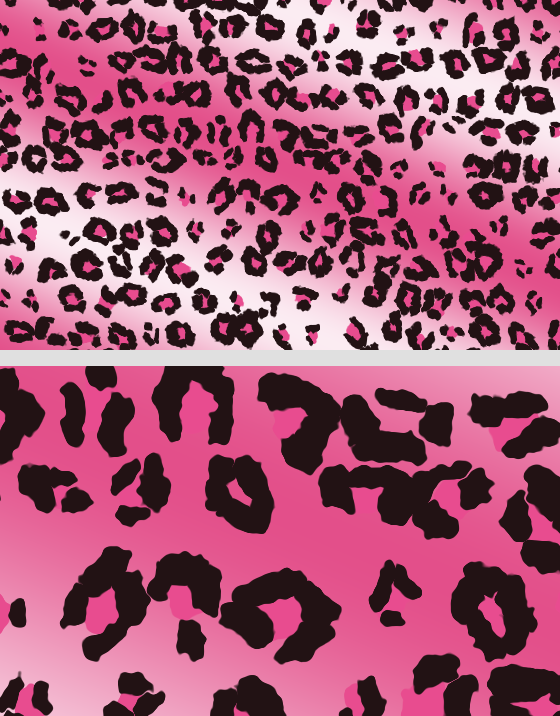
Top: the whole. Bottom: its middle third, enlarged.
A WebGL 2 fragment shader for this pattern:

```glsl
#version 300 es
precision highp float;
// Leopard rosettes with pink hearts over diagonal bands of white and pink.

uniform vec2 u_resolution;
out vec4 outColor;

const float TAU = 6.28319;
const float CELLS_PER_HEIGHT = 10.4;

const vec3 INK = vec3(0.135, 0.07, 0.08);
const vec3 HEART_PINK = vec3(0.91, 0.30, 0.56);
const vec3 BAND_DEEP = vec3(0.89, 0.31, 0.54);
const vec3 BAND_PALE = vec3(0.985, 0.925, 0.95);

float hash(vec2 cell, float salt) {
    vec3 p = fract(vec3(cell, salt) * vec3(0.1031, 0.1030, 0.0973));
    p += dot(p, p.yzx + 33.33);
    return fract((p.x + p.y) * p.z);
}

float valueNoise(vec2 p, float salt) {
    vec2 i = floor(p);
    vec2 f = fract(p);
    f = f * f * (3.0 - 2.0 * f);
    float low = mix(hash(i, salt), hash(i + vec2(1, 0), salt), f.x);
    float high = mix(hash(i + vec2(0, 1), salt), hash(i + vec2(1, 1), salt), f.x);
    return mix(low, high, f.y);
}

// Displacement centred on zero, used to roughen outlines.
vec2 wobble(vec2 p, float salt) {
    return vec2(valueNoise(p, salt), valueNoise(p, salt + 1.0)) - 0.5;
}

mat2 rotation(float angle) {
    float c = cos(angle);
    float s = sin(angle);
    return mat2(c, -s, s, c);
}

// Distance to a capsule lying along the y axis.
float capsule(vec2 p, float halfLength, float radius) {
    p.y -= clamp(p.y, -halfLength, halfLength);
    return length(p) - radius;
}

// x: distance to the dark lobes, y: distance to the pink heart.
vec2 rosette(vec2 p, vec2 cell) {
    float size = hash(cell, 3.0) < 0.2 ? 0.72 : mix(0.9, 1.1, hash(cell, 4.0));
    float tilt = -0.9 + 2.4 * (hash(cell, 5.0) - 0.5);
    vec2 local = rotation(tilt) * p / size * vec2(0.86, 1.14);

    float lobeCount = size < 0.8 ? 3.0 : 4.0 + floor(2.0 * hash(cell, 6.0));
    float turn = TAU * hash(cell, 7.0);
    float lobes = 1.0;
    for (float k = 0.0; k < lobeCount; k++) {
        float salt = 20.0 + 7.0 * k;
        if (hash(cell, salt) < 0.1) continue;
        float around = turn + TAU * (k + 0.45 * (hash(cell, salt + 1.0) - 0.5)) / lobeCount;
        vec2 q = rotation(around) * local;
        q.x -= mix(0.23, 0.32, hash(cell, salt + 2.0));
        q = rotation(0.9 * (hash(cell, salt + 3.0) - 0.5)) * q;
        float halfLength = mix(0.05, 0.16, hash(cell, salt + 4.0));
        float radius = mix(0.115, 0.165, hash(cell, salt + 5.0));
        lobes = min(lobes, capsule(q, halfLength, radius));
    }

    vec2 heartOffset = 0.16 * (vec2(hash(cell, 8.0), hash(cell, 9.0)) - 0.5);
    float heart = hash(cell, 10.0) < 0.12 ? 1.0 : length(local - heartOffset) - 0.24;
    return vec2(lobes, heart) * size;
}

// Nearest lobes and hearts on a jittered brick grid.
vec2 rosetteField(vec2 p) {
    vec2 nearest = vec2(1.0);
    for (float dy = -1.0; dy <= 1.0; dy++) {
        float row = floor(p.y) + dy;
        float shift = 0.5 * mod(row, 2.0);
        for (float dx = -1.0; dx <= 1.0; dx++) {
            vec2 cell = vec2(floor(p.x - shift) + dx, row);
            vec2 jitter = 0.34 * (vec2(hash(cell, 1.0), hash(cell, 2.0)) - 0.5);
            vec2 center = cell + vec2(0.5 + shift, 0.5) + jitter;
            nearest = min(nearest, rosette(p - center, cell));
        }
    }
    return nearest;
}

// Soft bands that fall from left to right.
vec3 bandedGround(vec2 p) {
    float across = 1.0 - p.y - 0.42 * p.x;
    float depth = 0.5 + 0.5 * cos(TAU * (across - 0.135) / 0.9);
    return mix(BAND_PALE, BAND_DEEP, depth);
}

float coverage(float dist, float softness) {
    return 1.0 - smoothstep(-softness, softness, dist);
}

void main() {
    vec2 p = gl_FragCoord.xy / u_resolution.y;
    vec2 grid = p * CELLS_PER_HEIGHT;
    float softness = 0.8 * CELLS_PER_HEIGHT / u_resolution.y;

    // Broad bends plus a fine furry edge
    vec2 rough = grid + 0.14 * wobble(grid * 3.5, 60.0) + 0.06 * wobble(grid * 13.0, 70.0);
    vec2 field = rosetteField(rough);

    vec3 color = bandedGround(p);
    color = mix(color, HEART_PINK, coverage(field.y, softness));
    color = mix(color, INK, coverage(field.x, softness));
    outColor = vec4(color, 1.0);
}
```
